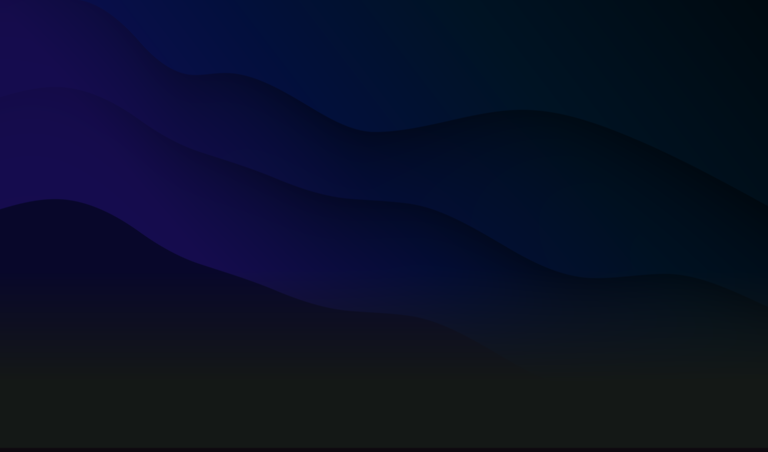
A WebGL 1 fragment shader for this background:

```glsl
precision highp float;
// Night hills: three overlapping ridges descend to the right under a dark sky.
// Ridge lines are Hermite curves; one diagonal palette lights every layer,
// with a soft shade below each crest and a level bank of fog at the bottom.
uniform vec2 u_resolution;

const vec3 VIOLET = vec3(0.085, 0.048, 0.310);
const vec3 NAVY = vec3(0.015, 0.055, 0.225);
const vec3 TEAL = vec3(0.000, 0.068, 0.135);
const vec3 INK = vec3(0.000, 0.035, 0.060);
const vec3 FRONT = vec3(0.030, 0.027, 0.165);
const vec3 FOG = vec3(0.080, 0.095, 0.085);
const vec3 BASE = vec3(0.055, 0.035, 0.060);

// Extends a curve from knot a to knot b; a knot is (x, height, slope).
float span(float previous, float x, vec3 a, vec3 b) {
  float width = b.x - a.x;
  float t = clamp((x - a.x) / width, 0.0, 1.0);
  float s = 1.0 - t;
  float height = mix(a.y, b.y, t * t * (3.0 - 2.0 * t))
    + width * t * s * (a.z * s - b.z * t);
  return x < a.x ? previous : height;
}

float backRidge(float x) {
  vec3 fall = vec3(0.182, 0.907, -1.95);
  vec3 shelf = vec3(0.254, 0.834, 0.0);
  vec3 knoll = vec3(0.293, 0.8385, 0.0);
  vec3 slope = vec3(0.404, 0.763, -1.02);
  vec3 saddle = vec3(0.488, 0.708, 0.0);
  vec3 peak = vec3(0.680, 0.757, 0.0);
  vec3 descent = vec3(0.833, 0.688, -0.73);
  float h = span(1.01, x, vec3(0.091, 1.002, 0.0), fall);
  h = span(h, x, fall, shelf);
  h = span(h, x, shelf, knoll);
  h = span(h, x, knoll, slope);
  h = span(h, x, slope, saddle);
  h = span(h, x, saddle, peak);
  h = span(h, x, peak, descent);
  return span(h, x, descent, vec3(1.0, 0.544, -0.93));
}

float nearRidge(float x) {
  vec3 peak = vec3(0.072, 0.8075, 0.0);
  vec3 fall = vec3(0.182, 0.7345, -1.22);
  vec3 bend = vec3(0.260, 0.664, -0.56);
  vec3 slope = vec3(0.358, 0.606, -0.71);
  vec3 shelf = vec3(0.456, 0.560, -0.14);
  vec3 brow = vec3(0.534, 0.549, -0.25);
  vec3 descent = vec3(0.664, 0.449, -0.99);
  vec3 saddle = vec3(0.768, 0.385, -0.08);
  vec3 knoll = vec3(0.866, 0.394, 0.0);
  float h = span(0.785, x, vec3(0.0, 0.785, 0.51), peak);
  h = span(h, x, peak, fall);
  h = span(h, x, fall, bend);
  h = span(h, x, bend, slope);
  h = span(h, x, slope, shelf);
  h = span(h, x, shelf, brow);
  h = span(h, x, brow, descent);
  h = span(h, x, descent, saddle);
  h = span(h, x, saddle, knoll);
  return span(h, x, knoll, vec3(1.0, 0.321, -0.77));
}

// Diagonal light from violet at the left to ink at the upper right.
vec3 palette(vec2 p) {
  float t = p.x - 0.45 * (1.0 - p.y);
  vec3 c = mix(VIOLET, NAVY, clamp(t / 0.3, 0.0, 1.0));
  c = mix(c, TEAL, clamp((t - 0.3) / 0.3, 0.0, 1.0));
  return mix(c, INK, clamp((t - 0.6) / 0.4, 0.0, 1.0));
}

// Darkens a layer just under its crest, more strongly to the right.
vec3 shaded(vec3 color, float depth, float x) {
  float strength = mix(0.08, 0.38, smoothstep(0.0, 0.5, x));
  return color * (1.0 - strength * exp(-max(depth, 0.0) / 0.1));
}

float cover(float depth, float softness) {
  return smoothstep(-softness, softness, depth);
}

void main() {
  vec2 p = gl_FragCoord.xy / u_resolution;
  float softness = 1.0 / u_resolution.y;
  vec3 light = palette(p);

  // Sky, with the violet reduced
  vec3 color = light * vec3(0.6, 1.1, 1.04);

  // Back, middle and front hills
  float backDepth = backRidge(p.x) - p.y;
  float middleDepth = nearRidge(p.x) - p.y;
  float frontDepth = middleDepth - 0.248;
  color = mix(color, shaded(light, backDepth, p.x), cover(backDepth, softness));
  color = mix(color, shaded(light, middleDepth, p.x), cover(middleDepth, softness));
  color = mix(color, FRONT, cover(frontDepth, softness));

  // Fog bank and the thin dark base
  color = mix(color, FOG, clamp((0.403 - p.y) / 0.253, 0.0, 1.0));
  color = mix(color, BASE, cover(0.009 - p.y, softness));
  gl_FragColor = vec4(color, 1.0);
}
```
